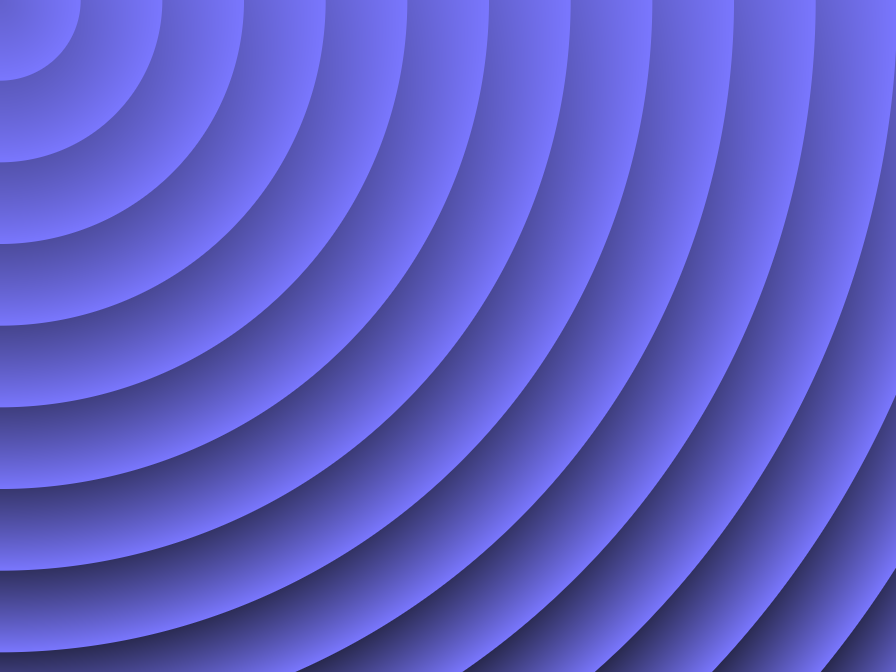
A WebGL 1 fragment shader for this background:

```glsl
precision highp float;
// Concentric rings spreading from the upper left corner like stacked discs.
// Each ring ramps linearly from a shadowed inner edge to a bright rim;
// the shadow deepens from the top of the canvas to the bottom.

uniform vec2 u_resolution;

const vec2 CENTER = vec2(0.0, 1.0);      // in canvas heights, origin lower left
const float RING_WIDTH = 0.12153;        // in canvas heights
const vec3 RIM_COLOR = vec3(0.478, 0.466, 1.0);
const vec3 SHADOW_TOP = vec3(0.386, 0.378, 0.80);
const vec3 SHADOW_BOTTOM = vec3(0.156, 0.158, 0.30);

// Sawtooth from 0 to 1 whose sharp drop is smoothed over the given width.
float smoothSaw(float x, float dropWidth) {
  float phase = fract(x + 0.5 * dropWidth);
  return min(phase, (1.0 - phase) / dropWidth);
}

void main() {
  vec2 p = gl_FragCoord.xy / u_resolution.y;

  // Position across the current ring, with a one-pixel soft edge
  float rings = distance(p, CENTER) / RING_WIDTH;
  float pixel = 1.0 / (u_resolution.y * RING_WIDTH);
  float ramp = smoothSaw(rings, pixel);

  // Height-dependent shadow rising to the common rim colour
  vec3 shadow = mix(SHADOW_BOTTOM, SHADOW_TOP, p.y);
  gl_FragColor = vec4(mix(shadow, RIM_COLOR, ramp), 1.0);
}
```
